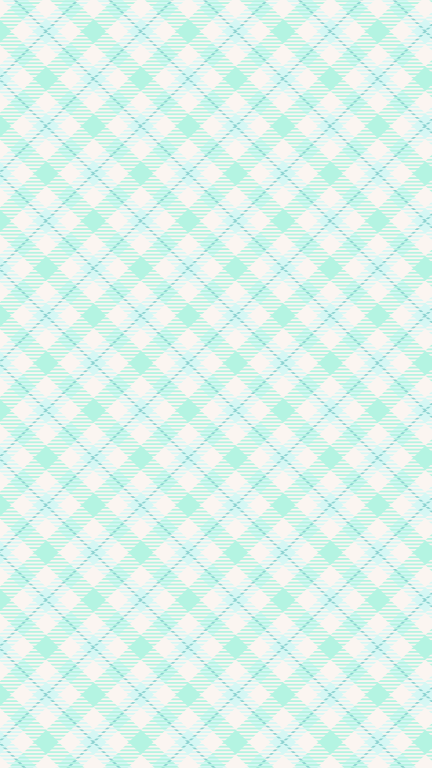
A WebGL 2 fragment shader for this pattern:

```glsl
#version 300 es
precision highp float;
// Diagonal pastel tartan: two crossing sets of mint, cream and aqua bands.
// Both sets share one band profile; fine horizontal twill rows decide which
// of the two thread colours lies on top, so crossings look striped.

uniform vec2 u_resolution;
out vec4 fragColor;

const float PERIOD = 0.1234;                // sett size, in canvas heights
const vec2 CROSSING = vec2(0.2454, 0.5273); // one crossing of the teal lines
const float TWILL_ROWS = 26.0;              // twill rows per sett

const vec3 CREAM = vec3(0.985, 0.962, 0.945);
const vec3 MINT = vec3(0.705, 0.955, 0.885);
const vec3 AQUA = vec3(0.835, 0.970, 0.955);
const vec3 TEAL = vec3(0.550, 0.825, 0.820);

// Soft-edged band of the given half width, repeated once per unit.
float band(float t, float center, float halfWidth, float blur) {
    float d = abs(fract(t - center + 0.5) - 0.5);
    return 1.0 - smoothstep(halfWidth - blur, halfWidth + blur, d);
}

// Colour of one thread across the sett.
vec3 threadColor(float t, float blur) {
    vec3 color = mix(CREAM, MINT, band(t, 0.5, 0.130, blur));
    color = mix(color, AQUA, band(t, 0.0, 0.135, blur));
    return mix(color, TEAL, band(t, 0.0, 0.016, blur));
}

// Integral of a 0/1 square wave with period one.
float squareIntegral(float t) {
    return 0.5 * floor(t) + min(fract(t), 0.5);
}

// Square wave averaged over the footprint of a pixel.
float twill(float t, float footprint) {
    float h = 0.5 * footprint;
    return (squareIntegral(t + h) - squareIntegral(t - h)) / footprint;
}

void main() {
    // Position in setts, measured from a crossing
    vec2 p = (gl_FragCoord.xy / u_resolution.y - CROSSING) / PERIOD;
    float pixel = 1.0 / (u_resolution.y * PERIOD);

    // The two diagonal thread directions
    vec3 rising = threadColor(p.x - p.y, pixel);
    vec3 falling = threadColor(p.x + p.y, pixel);

    // Interlace them row by row
    float row = twill(p.y * TWILL_ROWS, pixel * TWILL_ROWS);
    fragColor = vec4(mix(rising, falling, row), 1.0);
}
```
